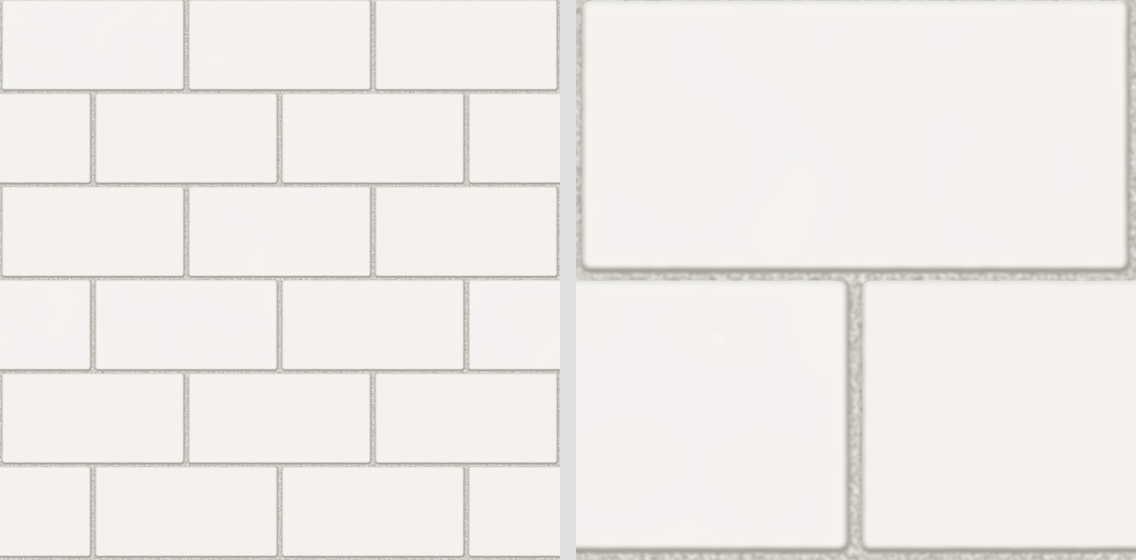
Left, the full canvas; right, a detail of the centre.
A WebGL 1 fragment shader for this pattern:

```glsl
precision highp float;
uniform vec2 u_resolution;

#define TILES vec2(3.0, 6.0)
#define TILE_HALF vec2(0.1624, 0.0802)
#define LAYOUT_SHIFT vec2(-0.0006, 0.0028)
#define CORNER 0.0055
#define EDGE_WOBBLE 0.0004
#define SHADOW_WIDTH 0.0019
#define GRAIN_SCALE 290.0
#define GLAZE vec3(0.957, 0.945, 0.937)
#define GLAZE_RIM vec3(0.962, 0.953, 0.932)
#define GROUT_DARK vec3(0.69, 0.68, 0.65)
#define GROUT_LIGHT vec3(0.91, 0.90, 0.88)
#define SHADOW vec3(0.63, 0.62, 0.595)

vec2 hash2(vec2 p) {
  vec3 q = fract(p.xyx * vec3(0.1031, 0.1030, 0.0973));
  q += dot(q, q.yzx + 33.33);
  return fract((q.xx + q.yz) * q.zy);
}

float cornerSlope(vec2 cell, vec2 offset, vec2 f) {
  return dot(hash2(cell + offset) * 2.0 - 1.0, f - offset);
}

float gradientNoise(vec2 p) {
  vec2 cell = floor(p);
  vec2 f = fract(p);
  vec2 s = f * f * f * (f * (f * 6.0 - 15.0) + 10.0);
  float low = mix(cornerSlope(cell, vec2(0.0, 0.0), f),
                  cornerSlope(cell, vec2(1.0, 0.0), f), s.x);
  float high = mix(cornerSlope(cell, vec2(0.0, 1.0), f),
                   cornerSlope(cell, vec2(1.0, 1.0), f), s.x);
  return mix(low, high, s.y);
}

float roundedBox(vec2 p, vec2 halfSize, float radius) {
  vec2 q = abs(p) - halfSize + radius;
  return length(max(q, 0.0)) + min(max(q.x, q.y), 0.0) - radius;
}

void main() {
  vec2 uv = gl_FragCoord.xy / u_resolution;
  float pixel = 1.0 / min(u_resolution.x, u_resolution.y);

  // Running bond: every other course moves by half a tile
  vec2 grid = (uv - LAYOUT_SHIFT) * TILES;
  grid.x += 0.5 * (1.0 - mod(floor(grid.y), 2.0));
  vec2 id = mod(floor(grid), TILES);
  vec2 p = (fract(grid) - 0.5) / TILES;

  float wobble = gradientNoise(uv * 75.0 + 9.0) * EDGE_WOBBLE;
  float dist = roundedBox(p, TILE_HALF, CORNER) + wobble;

  // Sandy grout
  float grain = gradientNoise(uv * GRAIN_SCALE + 0.37)
              + 0.5 * gradientNoise(uv * GRAIN_SCALE * 0.53 + 40.0);
  vec3 grout = mix(GROUT_DARK, GROUT_LIGHT, clamp(0.58 + 0.85 * grain, 0.0, 1.0));

  // Glaze with a warm rim, slight tone changes and a faint fleck
  vec2 variation = hash2(id + 5.0);
  float rim = smoothstep(-0.012, -0.002, dist);
  vec3 glaze = mix(GLAZE, GLAZE_RIM, rim);
  glaze += (variation.x - 0.5) * vec3(0.003, 0.004, 0.006);
  glaze += 0.0025 * gradientNoise(uv * 14.0);
  vec2 fleckAt = (hash2(id + 21.0) - 0.5) * TILE_HALF * 1.7;
  float fleck = 1.0 - smoothstep(0.001, 0.005, length(p - fleckAt));
  glaze += 0.012 * fleck * step(0.6, variation.y);

  // Soft bevel, then a shadow line heaviest below and to the right
  vec2 outward = sign(p) * max(abs(p) - TILE_HALF + CORNER, 0.0);
  outward /= max(length(outward), 0.0001);
  float shade = clamp(0.52 + dot(outward, vec2(0.14, -0.42)), 0.0, 1.0);
  float bevel = smoothstep(-0.0042, 0.0, dist);
  glaze = mix(glaze, vec3(0.84, 0.83, 0.81), bevel * (0.25 + 0.45 * shade));

  float cover = 1.0 - smoothstep(-0.75 * pixel, 0.75 * pixel, dist);
  vec3 color = mix(grout, glaze, cover);
  float fromLine = (dist - 0.0004) / SHADOW_WIDTH;
  color = mix(color, SHADOW, 0.95 * shade * exp(-fromLine * fromLine));

  gl_FragColor = vec4(color, 1.0);
}
```
